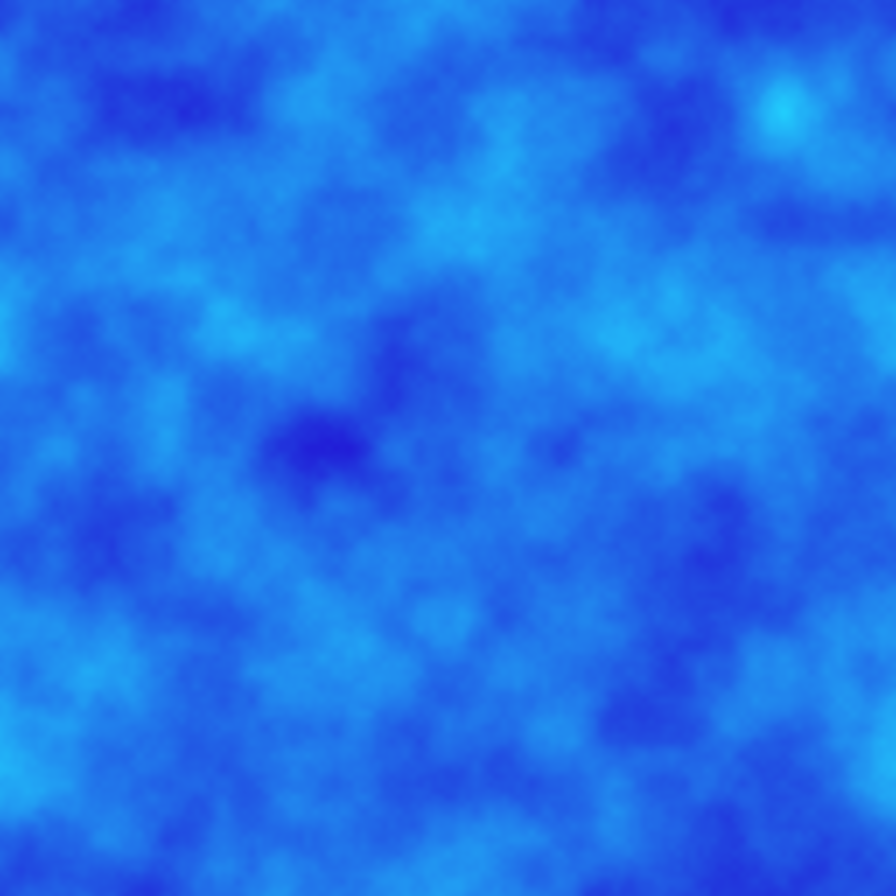
Write a three.js fragment shader that draws this texture.

```glsl
// Soft cloudy blue field, like deep water seen through haze.
// Several octaves of wrapping value noise are summed, and the sum
// blends a deep blue into a bright azure. Tiles in both directions.

varying vec2 vUv;

const vec3 DEEP_BLUE = vec3(0.13, 0.008, 0.822);
const vec3 BRIGHT_AZURE = vec3(0.13, 0.858, 1.0);
const float BASE_CELLS = 8.0;   // whole cells across the tile, first octave
const int OCTAVES = 5;
const float GAIN = 0.5;         // strength of each octave against the last
const float SEED = 17.0;

// Pseudo-random value from 0 to 1 for a lattice point
float hash(vec2 p) {
  vec3 q = fract(vec3(p.xyx) * 0.1031);
  q += dot(q, q.yzx + 33.33);
  return fract((q.x + q.y) * q.z);
}

// Random value at a lattice point, repeating after each period
float latticeValue(vec2 cell, float period, float seed) {
  return hash(mod(cell, period) + seed);
}

// Smoothly interpolated value noise that wraps
float tileNoise(vec2 p, float period, float seed) {
  vec2 cell = floor(p);
  vec2 f = fract(p);
  vec2 blend = f * f * (3.0 - 2.0 * f);
  float a = latticeValue(cell, period, seed);
  float b = latticeValue(cell + vec2(1.0, 0.0), period, seed);
  float c = latticeValue(cell + vec2(0.0, 1.0), period, seed);
  float d = latticeValue(cell + vec2(1.0, 1.0), period, seed);
  return mix(mix(a, b, blend.x), mix(c, d, blend.x), blend.y);
}

// Weighted mean of octaves, each with twice the cells of the last
float cloud(vec2 uv) {
  float sum = 0.0;
  float total = 0.0;
  float weight = 1.0;
  float cells = BASE_CELLS;
  for (int i = 0; i < OCTAVES; i++) {
    float seed = SEED + 131.0 * float(i);
    sum += weight * tileNoise(uv * cells, cells, seed);
    total += weight;
    weight *= GAIN;
    cells *= 2.0;
  }
  return sum / total;
}

void main() {
  vec3 color = mix(DEEP_BLUE, BRIGHT_AZURE, cloud(vUv));
  gl_FragColor = vec4(color, 1.0);
}
```
